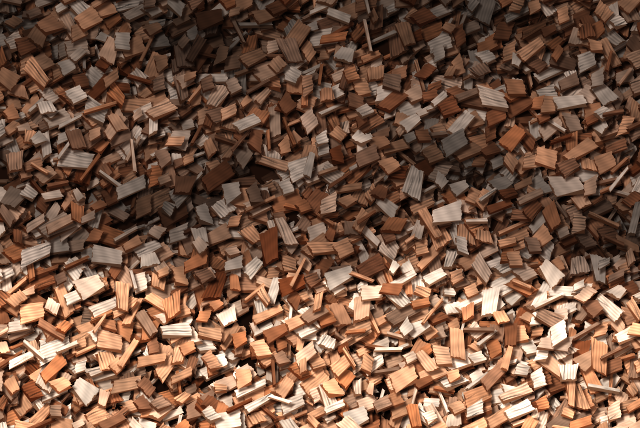
Give the GLSL for this texture, as a Shadertoy shader.

```glsl
// A heap of wood chips, half in shade and half in sun. Layers of jittered cells
// are painted from the bottom up; each cell holds one skewed, grained chip with
// a dark cut side and a soft shadow cast on the chips below it.

const int LAYERS = 11;
const float CELL = 0.064;                     // cell size, canvas height = 1
const vec2 CHIP_MIN = vec2(0.013, 0.007);     // half length, half width
const vec2 CHIP_MAX = vec2(0.038, 0.021);
const float SLIVER_SHARE = 0.16;
const float STEEP_SHARE = 0.24;               // chips turned away from the light
const float SUN_EDGE = 0.350;                 // height of the sun line
const float GRAIN_FREQ = 950.0;
const vec2 SHADOW_OFFSET = vec2(0.005, -0.009);
const float SHADOW_BLUR = 0.006;

const vec3 PALE_WOOD = vec3(0.98, 0.92, 0.84);
const vec3 TAN_WOOD = vec3(0.92, 0.69, 0.52);
const vec3 RUST_WOOD = vec3(0.80, 0.51, 0.33);
const vec3 HOLLOW = vec3(0.10, 0.05, 0.03);
const vec3 SKY_LIGHT = vec3(0.64, 0.595, 0.585);
const vec3 SUN_LIGHT = vec3(1.14, 1.08, 1.05);
const vec3 SHADOW_TINT = vec3(0.25, 0.17, 0.13);
const vec3 SIDE_TINT = vec3(0.52, 0.40, 0.32);

vec4 hash4(vec3 p) {
    vec4 q = fract(p.xyzx * vec4(0.1031, 0.1030, 0.0973, 0.1099));
    q += dot(q, q.wzxy + 33.33);
    return fract((q.xxyz + q.yzzw) * q.zywx);
}

float boxDistance(vec2 p, vec2 halfSize) {
    vec2 d = abs(p) - halfSize;
    return length(max(d, 0.0)) + min(max(d.x, d.y), 0.0);
}

// Rotates into the chip's frame, with a skew along the grain.
vec2 toChip(vec2 p, vec2 dir, float skew) {
    vec2 q = vec2(dot(p, dir), dot(p, vec2(-dir.y, dir.x)));
    return vec2(q.x + skew * q.y, q.y);
}

// Broad ledges and hollows of the heap, from about 0 (deep) to 1 (high).
float heapRelief(vec2 p) {
    float s = sin(p.y * 17.0 + 1.8 * sin(p.x * 4.1 + 0.6) + p.x * 2.0);
    s += 0.8 * sin(p.x * 11.0 - p.y * 8.0 + 2.0 * sin(p.y * 6.0 + 1.0));
    s += 0.6 * sin(p.x * 23.0 + p.y * 29.0 + 1.5 * sin(p.x * 9.0));
    return 0.5 + 0.21 * s;
}

float sunAmount(vec2 p, float jitter) {
    float wave = 0.022 * sin(p.x * 7.0 + 1.0) + 0.018 * sin(p.x * 19.0 + 2.0);
    return 1.0 - smoothstep(-0.035, 0.035, p.y - SUN_EDGE - wave + jitter);
}

void paintChip(inout vec3 color, vec2 p, vec2 cell, float layer, float pixel) {
    vec4 place = hash4(vec3(cell + 50.0, layer + 3.0));
    vec4 form = hash4(vec3(cell + 91.0, layer + 37.0));
    vec4 tone = hash4(vec3(cell + 17.0, layer + 71.0));
    vec2 local = p - (cell + place.xy) * CELL;
    vec2 center = p - local - layer * vec2(0.0371, 0.0613);
    float relief = heapRelief(center);
    if (place.w > 0.76 + 0.35 * relief) return;

    // Shape: mostly blocky chips, some thin slivers.
    vec2 size = mix(CHIP_MIN, CHIP_MAX, vec2(form.x * form.x, form.y));
    if (form.z < SLIVER_SHARE) size = vec2(0.022 + 0.018 * form.x, 0.0035);
    float angle = 6.2832 * place.z + 0.5 * sin(2.0 * (6.2832 * place.z - 2.0));
    vec2 dir = vec2(cos(angle), sin(angle));
    float skew = (form.w - 0.5) * 1.0;
    vec2 q = toChip(local, dir, skew);
    float ragged = 0.0012 * sin(q.y * 260.0 + form.x * 40.0)
                 + 0.0006 * sin(q.y * 730.0 + form.y * 30.0);
    float taper = 1.0 + (tone.w - 0.5) * 0.6 * q.x / size.x;
    float face = boxDistance(vec2(q.x + ragged, q.y / taper), size);

    // Soft cast shadow.
    vec2 shadowPoint = toChip(local - SHADOW_OFFSET, dir, skew);
    float shadow = 1.0 - smoothstep(-0.3 * SHADOW_BLUR, SHADOW_BLUR,
                                    boxDistance(shadowPoint, size));
    color *= mix(vec3(1.0), SHADOW_TINT, 0.72 * shadow);

    // Wood colour and light.
    vec3 wood = mix(TAN_WOOD, PALE_WOOD, smoothstep(0.25, 0.75, tone.x));
    wood = mix(wood, RUST_WOOD, smoothstep(0.70, 1.0, tone.y));
    float sun = sunAmount(center + 0.6 * local, (tone.z - 0.5) * 0.07);
    vec3 light = mix(SKY_LIGHT, SUN_LIGHT, sun);
    float depth = mix(0.68, 1.0, layer / float(LAYERS - 1));
    float hollow = mix(0.58, 1.08, smoothstep(0.1, 0.60, relief + 0.25 * sun));
    float topShade = 1.0 - 0.22 * smoothstep(0.65, 1.0, center.y);
    float tilt = 0.86 + 0.26 * tone.z;
    wood *= light * depth * tilt * mix(hollow * topShade, 1.0, 0.6 * sun);
    float steep = step(fract(tone.y * 7.0 + tone.z), STEEP_SHARE);
    wood *= mix(vec3(1.0), vec3(0.66, 0.56, 0.50), steep);

    // Cut side below the face.
    vec2 sidePoint = toChip(local + vec2(0.001, 0.003 + 0.004 * form.w), dir, skew);
    float side = boxDistance(sidePoint, size);
    color = mix(color, wood * SIDE_TINT, clamp(0.5 - side / pixel, 0.0, 1.0));

    // Grain: wavering fibres and a few dark splits.
    float fibre = sin(q.y * GRAIN_FREQ + 1.2 * sin(q.x * 60.0) + form.x * 50.0);
    float bend = 0.9 * sin(q.x * 75.0 + form.z * 20.0);
    float split = smoothstep(0.65, 1.0, sin(q.y * 390.0 + bend + form.y * 60.0))
                * smoothstep(-0.5, 0.6, sin(q.y * 170.0 + q.x * 60.0 + form.x * 30.0));
    float strength = mix(0.02, 0.13, tone.w * tone.w);
    wood *= 1.0 + strength * fibre - 3.0 * strength * split;
    wood *= 1.0 + 0.08 * q.x / size.x + 0.05 * sin(q.x * 210.0 + q.y * 90.0);
    color = mix(color, wood, clamp(0.5 - face / pixel, 0.0, 1.0));
}

void mainImage(out vec4 fragColor, in vec2 fragCoord) {
    vec2 p = fragCoord / iResolution.y;
    float pixel = 1.0 / iResolution.y;
    vec3 color = HOLLOW;
    for (int i = 0; i < LAYERS; i++) {
        float layer = float(i);
        vec2 shifted = p + layer * vec2(0.0371, 0.0613);
        vec2 home = floor(shifted / CELL);
        for (int y = -1; y <= 1; y++)
            for (int x = -1; x <= 1; x++)
                paintChip(color, shifted, home + vec2(x, y), layer, pixel);
    }
    fragColor = vec4(clamp(color, 0.0, 1.0), 1.0);
}
```
